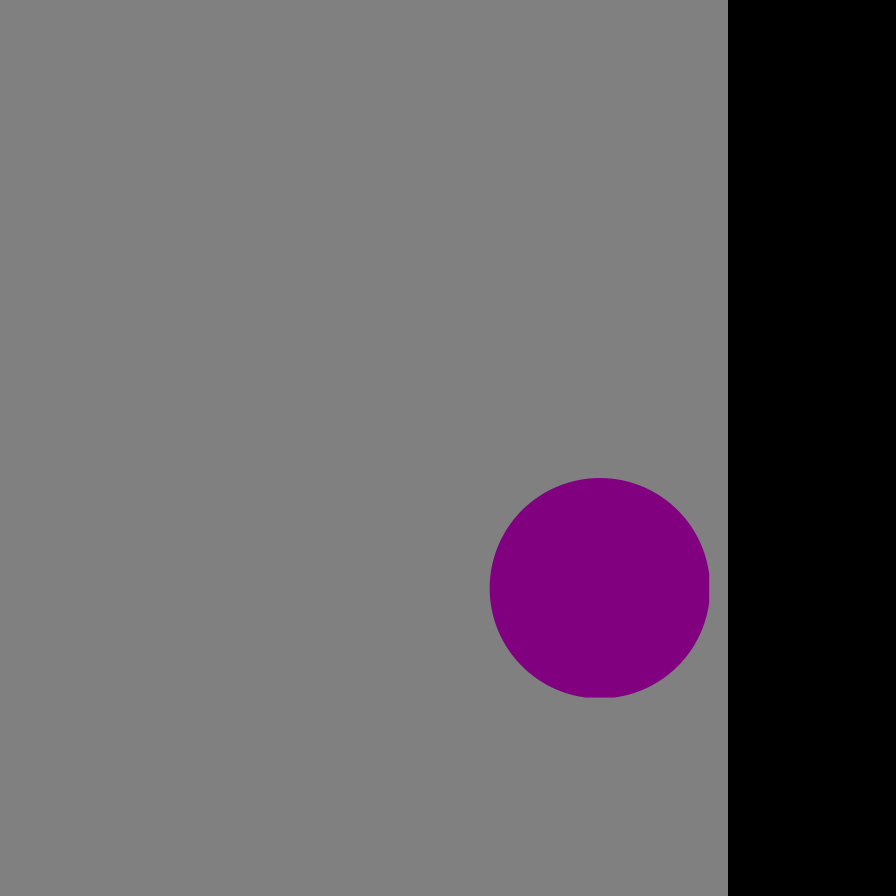
Write a WebGL 1 fragment shader that draws this background.

```glsl
precision mediump float;
// A purple disc on a flat grey field, with a black band down the right side.

uniform vec2 u_resolution;

// Coverage of a shape from its signed distance, softened over one pixel
float coverage(float dist) {
    float pixel = 1.0 / min(u_resolution.x, u_resolution.y);
    return clamp(0.5 - dist / pixel, 0.0, 1.0);
}

void main() {
    vec2 uv = gl_FragCoord.xy / u_resolution;
    vec3 grey = vec3(0.502);
    vec3 purple = vec3(0.505, 0.0, 0.502);
    vec3 black = vec3(0.0);

    // Disc, trimmed slightly at its right and lower edges
    vec2 fromCenter = uv - vec2(0.6695, 0.3435);
    float disc = length(fromCenter) - 0.123;
    disc = max(disc, max(fromCenter.x, -fromCenter.y) - 0.122);
    vec3 color = mix(grey, purple, coverage(disc));

    // Right band
    color = mix(color, black, coverage(0.8125 - uv.x));

    gl_FragColor = vec4(color, 1.0);
}
```
